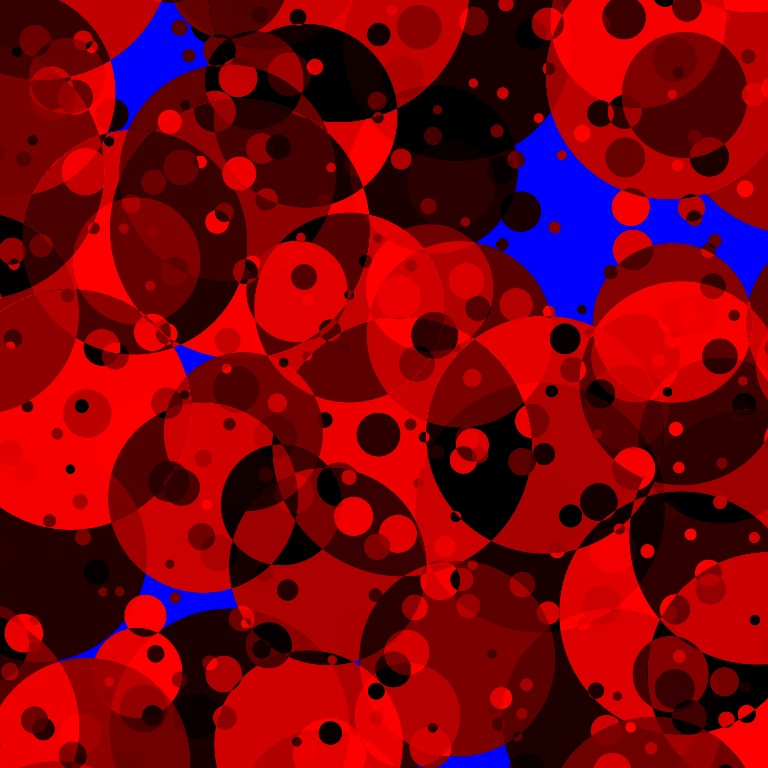
This pattern is drawn by a Shadertoy shader. Its source:

```glsl
// Overlapping discs of many sizes in flat reds and near-blacks on a blue ground.
// Each layer is a jittered grid of discs; every disc shifts the red tone beneath
// it, folded back into range, so that each overlap takes a tone of its own.

// Layers: cells per canvas, smallest radius, largest radius, seed.
// The largest radius must stay below one cell.
const vec4 LARGE  = vec4( 5.4, 0.100, 0.172, 3.0);
const vec4 MEDIUM = vec4( 4.0, 0.045, 0.085, 17.0);
const vec4 SMALL  = vec4(12.0, 0.006, 0.032, 31.0);
const vec4 SPECKS = vec4(12.0, 0.006, 0.030, 47.0);

const vec3 GROUND = vec3(0.0, 0.0, 1.0);
const vec3 RED    = vec3(1.0, 0.0, 0.0);
const float JITTER = 0.92;         // share of the cell a centre may roam
const float TONE_GAIN = 1.08;      // stretches the tones so that some clip
const float TONE_OFFSET = -0.03;
const float EDGE_PIXELS = 0.6;     // width of the smoothed rim

float hash(vec2 p, float seed) {
    return fract(sin(dot(p, vec2(127.1, 311.7)) + seed * 74.7) * 43758.5453);
}

// Triangle wave that keeps a shifted tone within 0..1.
float fold(float x) {
    return 1.0 - abs(mod(x, 2.0) - 1.0);
}

// Draws one layer of discs; state holds the red tone and the coverage.
vec2 addDiscs(vec2 state, vec2 uv, vec4 layer, float edge) {
    float cells = layer.x;
    float seed = layer.w;
    vec2 home = floor(uv * cells);

    // Row by row, so neighbouring pixels stack the discs in the same order.
    for (int y = -1; y <= 1; y++) {
        for (int x = -1; x <= 1; x++) {
            vec2 cell = home + vec2(x, y);
            vec2 roam = vec2(hash(cell, seed), hash(cell, seed + 1.0)) - 0.5;
            vec2 centre = (cell + 0.5 + JITTER * roam) / cells;

            // Squaring favours the small radii.
            float size = hash(cell, seed + 2.0);
            if (layer.y < 0.01) size *= size;
            float radius = mix(layer.y, layer.z, size);

            float inside = clamp((radius - length(uv - centre)) / edge + 0.5, 0.0, 1.0);
            float shift = 2.0 * hash(cell, seed + 3.0);
            state.x = mix(state.x, fold(state.x + shift), inside);
            state.y = max(state.y, inside);
        }
    }
    return state;
}

void mainImage(out vec4 fragColor, in vec2 fragCoord) {
    float canvas = min(iResolution.x, iResolution.y);
    vec2 uv = fragCoord / canvas;
    float edge = EDGE_PIXELS / canvas;

    // Large discs first, specks last.
    vec2 state = vec2(0.0);
    state = addDiscs(state, uv, LARGE, edge);
    state = addDiscs(state, uv, MEDIUM, edge);
    state = addDiscs(state, uv, SMALL, edge);
    state = addDiscs(state, uv, SPECKS, edge);

    float tone = clamp(state.x * TONE_GAIN + TONE_OFFSET, 0.0, 1.0);
    fragColor = vec4(mix(GROUND, RED * tone, state.y), 1.0);
}
```
